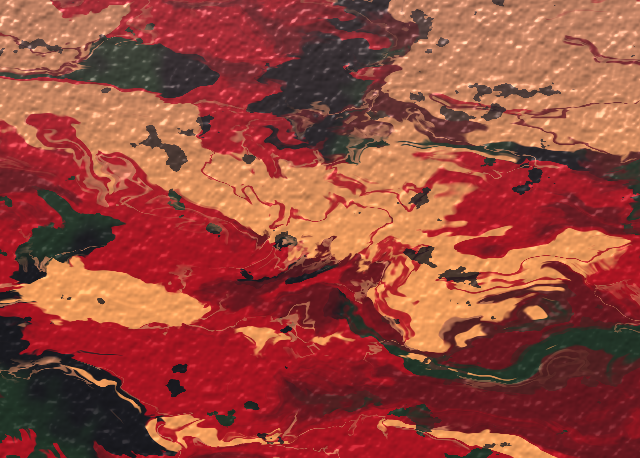
Reproduce this texture procedurally as a WebGL 1 fragment shader.

```glsl
precision highp float;
// Poured, marbled paint: pools of orange and near-black lie over crimson.
// Soft tilted ellipses place the pools, folded noise tears their edges,
// and a fine wrinkle relief under an upper light gives the glossy skin.
uniform vec2 u_resolution;

const vec3 CRIMSON = vec3(0.66, 0.08, 0.13);
const vec3 MAROON = vec3(0.40, 0.09, 0.12);
const vec3 ORANGE = vec3(0.94, 0.61, 0.36);
const vec3 TAN = vec3(0.78, 0.50, 0.36);
const vec3 INK = vec3(0.10, 0.10, 0.12);
const vec3 GREEN = vec3(0.13, 0.20, 0.15);
const vec3 HAZE = vec3(0.60, 0.47, 0.46);

float hash(vec2 p) {
  vec3 q = fract(p.xyx * 0.1031);
  q += dot(q, q.yzx + 33.33);
  return fract((q.x + q.y) * q.z);
}

float noise(vec2 p) {
  vec2 i = floor(p), f = fract(p);
  f = f * f * (3.0 - 2.0 * f);
  return mix(mix(hash(i), hash(i + vec2(1.0, 0.0)), f.x),
             mix(hash(i + vec2(0.0, 1.0)), hash(i + 1.0), f.x), f.y);
}

float fbm(vec2 p) {
  float sum = 0.0, gain = 0.516;
  for (int i = 0; i < 5; i++) {
    sum += gain * noise(p);
    p = mat2(1.6, 1.2, -1.2, 1.6) * p + 7.3;
    gain *= 0.5;
  }
  return sum;
}

vec2 fbm2(vec2 p) {
  return vec2(fbm(p + 3.0), fbm(p + 47.0)) - 0.5;
}

// Broad drift first, then tight curls
vec2 fold(vec2 p) {
  vec2 q = p + fbm2(p * vec2(2.2, 4.0)) * vec2(0.55, 0.28);
  return q + fbm2(q * vec2(7.0, 12.0) + 19.0) * vec2(0.26, 0.14);
}

// 1 in the middle of a tilted ellipse, 0 on its rim
float pool(vec2 p, vec2 centre, vec2 radius, float tilt) {
  vec2 d = p - centre;
  d.y -= d.x * tilt;
  return 1.0 - length(d / radius);
}

float orangePools(vec2 p) {
  float f = pool(p, vec2(1.22, 0.90), vec2(0.22, 0.13), 0.0);
  f = max(f, pool(p, vec2(0.64, 0.56), vec2(0.43, 0.10), -0.26));
  f = max(f, pool(p, vec2(0.25, 0.30), vec2(0.24, 0.10), -0.20));
  f = max(f, pool(p, vec2(0.08, 0.90), vec2(0.20, 0.12), -0.10));
  f = max(f, pool(p, vec2(0.14, 0.71), vec2(0.24, 0.06), 0.05));
  f = max(f, pool(p, vec2(0.32, 0.11), vec2(0.36, 0.04), -0.08));
  f = max(f, pool(p, vec2(1.20, 0.03), vec2(0.28, 0.035), 0.0));
  return max(f, -0.65);
}

float inkPools(vec2 p) {
  float f = pool(p, vec2(0.88, 0.74), vec2(0.36, 0.15), -0.20);
  f = max(f, pool(p, vec2(1.24, 0.68), vec2(0.30, 0.10), 0.0));
  f = max(f, pool(p, vec2(0.95, 0.92), vec2(0.13, 0.13), 0.0));
  f = max(f, pool(p, vec2(0.24, 0.83), vec2(0.19, 0.08), -0.10));
  f = max(f, pool(p, vec2(0.04, 0.42), vec2(0.12, 0.20), -0.30));
  f = max(f, pool(p, vec2(1.20, 0.25), vec2(0.32, 0.06), -0.08));
  f = max(f, pool(p, vec2(0.10, 0.06), vec2(0.18, 0.10), 0.0));
  return max(f, -0.70);
}

float cover(float field) {
  return smoothstep(-0.04, 0.04, field);
}

// Thin thread along the middle contour of a noise field
float thread(vec2 p, float width) {
  return 1.0 - smoothstep(width * 0.3, width, abs(fbm(p) - 0.5));
}

float wrinkles(vec2 p, vec2 q) {
  return noise(p * 62.0) + 0.5 * noise(p * 125.0) + 0.7 * noise(q * vec2(28.0, 48.0));
}

void main() {
  vec2 p = gl_FragCoord.xy / u_resolution.y;
  vec2 q = fold(p);
  float glare = smoothstep(0.35, 1.0, p.y);

  // Crimson ground with darker marbling
  float streak = fbm(q * vec2(4.0, 13.0) + 61.0);
  vec3 paint = mix(CRIMSON, MAROON, smoothstep(0.47, 0.66, streak));

  // Ink and green pools, with stray flecks
  float ink = inkPools(q) + 3.2 * (fbm(q * vec2(3.5, 9.0) + 11.0) - 0.5) + 0.03;
  float fleck = 7.0 * (fbm(p * vec2(13.0, 20.0) + 83.0) - 0.72);
  float dark = cover(max(ink, fleck));
  vec3 inkTone = mix(INK, GREEN, smoothstep(0.46, 0.60, fbm(p * 3.5 + 29.0)));
  inkTone = mix(inkTone, MAROON, 0.7 * smoothstep(0.56, 0.64, streak));
  paint = mix(paint, inkTone, dark);

  // Pale threads drawn out near the rims of the orange pools
  float spill = orangePools(q) + 2.6 * (fbm(q * vec2(3.0, 8.0) + 37.0) - 0.5);
  float nearRim = smoothstep(-0.75, -0.15, spill);
  float pale = thread(q * vec2(5.0, 10.0) + 71.0, 0.022) * nearRim;
  paint = mix(paint, TAN, 0.8 * pale);

  // Orange pools, cut by red veins and ink flecks
  vec3 top = mix(ORANGE, TAN, glare * 0.9);
  float vein = thread(q * vec2(3.0, 6.0) + 97.0, 0.018);
  top = mix(top, mix(CRIMSON, MAROON, dark), vein * 0.9);
  top = mix(top, INK, 0.8 * cover(fleck));
  paint = mix(paint, top, cover(spill));

  // Haze and wrinkle relief, strongest toward the upper light
  paint = mix(paint, HAZE, 0.26 * glare);
  vec2 toLight = vec2(-0.0015, 0.0035);
  float slope = wrinkles(p, q) - wrinkles(p + toLight, q + toLight);
  paint *= 1.0 + slope * mix(0.35, 0.65, glare);
  paint += vec3(0.95, 0.85, 0.82) * smoothstep(0.12, 0.42, slope) * mix(0.10, 0.32, glare);
  gl_FragColor = vec4(clamp(paint, 0.0, 1.0), 1.0);
}
```
